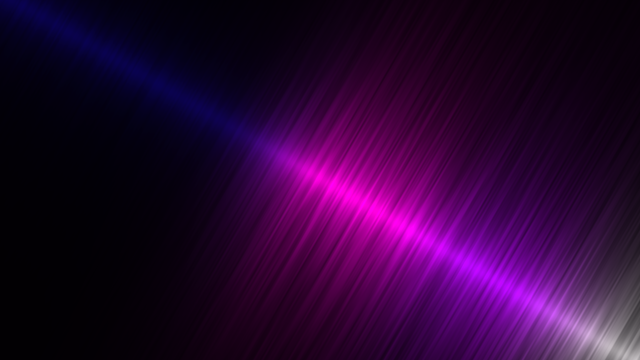
Reproduce this background procedurally as a WebGL 2 fragment shader.

```glsl
#version 300 es
precision highp float;
// Dark brushed metal crossed by a diagonal blue, magenta, violet and silver sheen.
uniform vec2 u_resolution;
out vec4 fragColor;

float hash(vec2 p) {
    p = fract(p * vec2(0.1031, 0.1137));
    p += dot(p, p.yx + 33.33);
    return fract((p.x + p.y) * p.x * 17.0);
}

float valueNoise(vec2 p) {
    vec2 cell = floor(p), f = fract(p);
    f = f * f * (3.0 - 2.0 * f);
    float low = mix(hash(cell), hash(cell + vec2(1, 0)), f.x);
    float high = mix(hash(cell + vec2(0, 1)), hash(cell + vec2(1, 1)), f.x);
    return mix(low, high, f.y);
}

// Fine grooves: narrow along the sheen, long across it.
float brushedGrain(float along, float across) {
    vec2 q = vec2(along, across) + 20.0;
    return 0.16 * valueNoise(q * vec2(54.0, 2.0))
         + 0.40 * valueNoise(q * vec2(115.0, 3.6))
         + 0.44 * valueNoise(q * vec2(205.0, 6.0)) - 0.5;
}

// Tint of the lit metal from the magenta centre to the silver corner.
vec3 sheenColor(float along) {
    vec3 color = mix(vec3(0.66, 0.05, 0.84), vec3(0.96, 0.0, 0.83),
                     smoothstep(-0.30, -0.08, along));
    color = mix(color, vec3(0.66, 0.03, 0.93), smoothstep(0.07, 0.40, along));
    return mix(color, vec3(0.72, 0.71, 0.71), smoothstep(0.49, 0.86, along));
}

void main() {
    // Rotated frame centred on the brightest part of the ridge.
    vec2 p = gl_FragCoord.xy / u_resolution.y;
    p -= vec2(0.5 * u_resolution.x / u_resolution.y + 0.083, 0.456);
    vec2 axis = vec2(0.864, -0.503);
    float along = dot(p, axis);
    float across = dot(p, vec2(-axis.y, axis.x));
    float dist = sqrt(across * across + 0.0002);

    // Wide halo and tight bright ridge.
    float lit = smoothstep(-0.43, -0.05, along);
    float halo = 0.77 * exp(-dist / 0.20) * lit;
    float ridge = 0.40 * exp(-dist / 0.032) * smoothstep(-0.36, -0.12, along);
    vec3 color = sheenColor(along) * (halo + ridge);

    // Dim plum haze far from the ridge.
    float haze = smoothstep(-0.65, -0.1, along) * (1.0 - smoothstep(0.5, 0.95, along));
    color += vec3(0.06, 0.0, 0.055) * haze * exp(-dist / 0.6);

    // Faint blue ridge toward the upper left.
    float blueFade = 1.0 - smoothstep(-0.42, -0.10, along);
    float blueGlow = 0.25 * exp(-dist / 0.045) + 0.11 * exp(-dist / 0.18);
    color += vec3(0.10, 0.03, 1.0) * blueGlow * blueFade;

    // Grooves are strongest away from the polished ridge.
    float contrast = mix(0.95, 0.22, exp(-dist / 0.05)) * mix(0.7, 1.0, lit);
    color *= max(0.0, 1.0 + contrast * brushedGrain(along, across));

    color += vec3(0.006, 0.0, 0.010);
    fragColor = vec4(clamp(color, 0.0, 1.0), 1.0);
}
```
